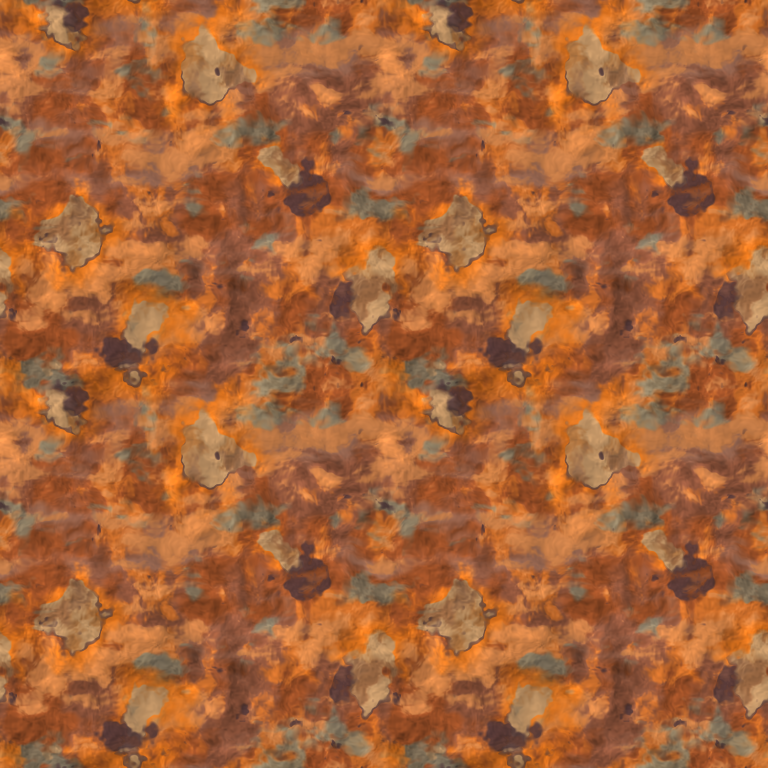
Reproduce this texture procedurally as a WebGL 1 fragment shader.

```glsl
precision highp float;
// Rusted sheet metal: a square tile of mottled, streaked oxide, repeated across and down.
// Wrapping value noise layers rust, ochre crust, pale film and grey-green patina;
// a loop scatters flaked beige scabs with orange fringes and dark pockets.

uniform vec2 u_resolution;

#define REPEATS 2.0
#define FLAKES 6
#define FLAKE_SIZE 0.062
#define FLAKE_START vec2(0.17, 0.40)
#define FLAKE_STEP vec2(0.195, 0.715)
#define RAGGEDNESS 0.22
#define PATINA_HEIGHT 0.66
#define GRAIN_CONTRAST 0.75
#define STREAK_CONTRAST 0.28
#define RELIEF 0.55

const vec3 RUST = vec3(0.64, 0.325, 0.16);
const vec3 BROWN = vec3(0.57, 0.335, 0.235);
const vec3 ORANGE = vec3(0.78, 0.42, 0.16);
const vec3 OCHRE = vec3(0.73, 0.46, 0.26);
const vec3 FILM = vec3(0.62, 0.44, 0.36);
const vec3 PATINA = vec3(0.50, 0.49, 0.41);
const vec3 FRINGE = vec3(0.86, 0.44, 0.10);
const vec3 SCAB = vec3(0.68, 0.53, 0.37);
const vec3 PIT = vec3(0.29, 0.20, 0.21);

float hash(vec2 p) {
  vec3 h = fract(vec3(p.xyx) * 0.1031);
  h += dot(h, h.yzx + 33.33);
  return fract((h.x + h.y) * h.z);
}

// Value noise on a lattice of "cells" per tile, wrapping at the tile edge.
float noise(vec2 q, vec2 cells, float seed) {
  vec2 p = q * cells;
  vec2 f = fract(p);
  vec2 a = mod(floor(p) + 0.5, cells) + seed;
  vec2 b = mod(floor(p) + 1.5, cells) + seed;
  f = f * f * (3.0 - 2.0 * f);
  return mix(mix(hash(a), hash(vec2(b.x, a.y)), f.x),
             mix(hash(vec2(a.x, b.y)), hash(b), f.x), f.y);
}

float fbm(vec2 q, vec2 cells, float seed) {
  float sum = 0.0, total = 0.0, weight = 1.0;
  for (int i = 0; i < 4; i++) {
    sum += weight * noise(q, cells, seed + 17.0 * float(i));
    total += weight;
    weight *= 0.58;
    cells *= 2.0;
  }
  return sum / total;
}

// Coverage of a layer around a noise threshold.
float cover(float value, float threshold, float softness) {
  return smoothstep(threshold - softness, threshold + softness, value);
}

void main() {
  vec2 q = fract(gl_FragCoord.xy / u_resolution * REPEATS);

  // Small warp breaks up the lattice while keeping boxy patches
  vec2 warp = vec2(fbm(q, vec2(9.0), 3.0), fbm(q, vec2(9.0), 41.0)) - 0.5;
  vec2 w = q + 0.05 * warp;

  float grain = fbm(w, vec2(20.0), 11.0);
  float relief = grain - fbm(w + vec2(-0.005, 0.005), vec2(20.0), 11.0);
  float drips = fbm(w, vec2(20.0, 3.0), 23.0);
  float bands = fbm(w, vec2(4.0, 17.0), 31.0);
  float columns = fbm(w, vec2(9.0, 4.0), 57.0);
  float lumps = fbm(w, vec2(7.0, 8.0), 71.0);

  // Base oxide
  vec3 col = mix(RUST, BROWN, cover(columns + 0.5 * (bands - 0.5), 0.51, 0.12));

  // Smooth pale film, then crumbly orange and ochre crusts
  float film = cover(fbm(w, vec2(5.0, 7.0), 83.0) + 0.4 * (bands - 0.5), 0.60, 0.12);
  col = mix(col, FILM, 0.75 * film);
  float crust = lumps + 0.6 * (drips - 0.5) + 0.6 * (grain - 0.5);
  float orange = cover(crust, 0.57, 0.09) * (1.0 - 0.6 * film);
  col = mix(col, ORANGE, 0.9 * orange);
  float ochre = cover(bands + 0.8 * (grain - 0.5) + 0.5 * (lumps - 0.5), 0.62, 0.10);
  col = mix(col, OCHRE, 0.85 * ochre);

  // Patina gathers in a loose horizontal belt
  float belt = (q.y - PATINA_HEIGHT) / 0.07;
  float damp = fbm(w, vec2(8.0, 11.0), 97.0) + 0.13 * exp(-belt * belt);
  float patina = cover(damp, 0.70, 0.07);
  col = mix(col, PATINA, 0.8 * patina);

  // Scattered scabs with fringe, broken rim and pocket
  float ragged = RAGGEDNESS * (fbm(q, vec2(10.0), 113.0) - 0.5);
  float scab = 0.0, fringe = 0.0, pit = 0.0;
  for (int i = 0; i < FLAKES; i++) {
    float id = float(i);
    vec2 center = fract(FLAKE_START + id * FLAKE_STEP);
    vec2 d = fract(q - center + 0.5) - 0.5;
    float radius = FLAKE_SIZE * mix(0.65, 1.2, hash(vec2(id, 7.0)));
    float edge = length(d * vec2(1.0, 0.85)) - radius + ragged;
    float side = hash(vec2(id, 19.0)) < 0.5 ? -0.8 : 0.8;
    float pocket = length(d - radius * vec2(side, -0.8)) - 0.5 * radius - ragged;
    float rim = 1.0 - smoothstep(0.002, 0.011, abs(edge));
    rim *= smoothstep(-0.03, 0.05, d.x * side - d.y);
    scab = max(scab, 1.0 - smoothstep(-0.008, 0.008, edge));
    fringe = max(fringe, 1.0 - smoothstep(0.0, 0.085, edge));
    pit = max(pit, max(0.75 * rim, 1.0 - smoothstep(-0.012, 0.006, pocket)));
  }
  fringe *= cover(lumps + 0.5 * (grain - 0.5), 0.47, 0.10);
  col = mix(col, FRINGE, 0.85 * fringe);
  col = mix(col, SCAB, scab * mix(0.6, 0.95, cover(grain, 0.45, 0.12)));
  pit = max(pit * cover(grain, 0.40, 0.12), cover(fbm(w, vec2(16.0), 131.0), 0.80, 0.05));
  col = mix(col, PIT, 0.85 * pit);

  // Grain, drip streaks and raised crumbs; film stays smoother
  float rough = mix(1.0, 0.45, film);
  float light = 1.0 + GRAIN_CONTRAST * rough * (grain - 0.5);
  light += STREAK_CONTRAST * (drips + bands - 1.0) + RELIEF * rough * relief;
  gl_FragColor = vec4(clamp(col * light, 0.0, 1.0), 1.0);
}
```
